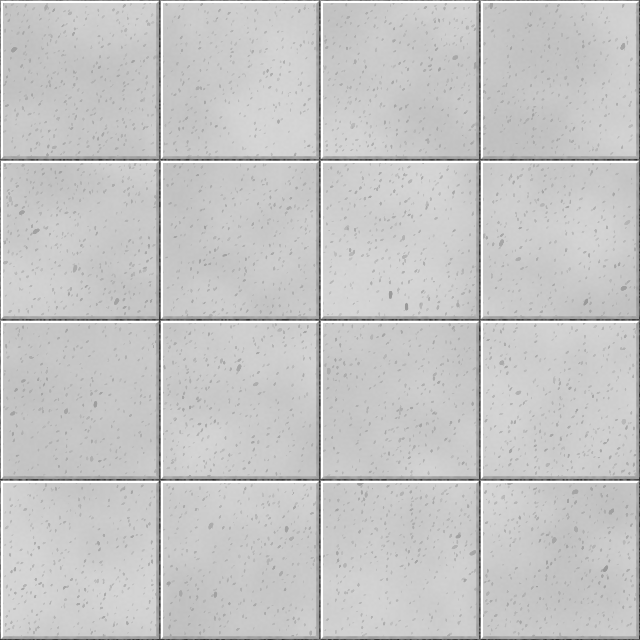
This texture is drawn by a Shadertoy shader. Its source:

```glsl
// Four by four pale grey stone tiles with bevelled edges, dark joints and scattered pits.

const float TILES = 4.0;
const float JOINT_LIT = 0.004;    // joint half on the lit side, in tiles
const float JOINT_SHADE = 0.007;  // joint half on the shaded side
const float LIT_EDGE = 0.019;
const float SHADE_EDGE = 0.023;

const vec3 STONE_DARK = vec3(0.755);
const vec3 STONE_LIGHT = vec3(0.835);
const vec3 PIT = vec3(0.54);
const vec3 HIGHLIGHT = vec3(1.0);
const vec3 SHADOW = vec3(0.64);
const vec3 JOINT_DARK = vec3(0.16);
const vec3 JOINT_LIGHT = vec3(0.46);

float hash(vec2 p) {
    return fract(sin(dot(p, vec2(127.1, 311.7))) * 43758.5453);
}

vec2 hash2(vec2 p) {
    return vec2(hash(p), hash(p + vec2(37.2, 11.9)));
}

float noise(vec2 p) {
    vec2 i = floor(p);
    vec2 f = fract(p);
    f = f * f * (3.0 - 2.0 * f);
    float low = mix(hash(i), hash(i + vec2(1, 0)), f.x);
    float high = mix(hash(i + vec2(0, 1)), hash(i + vec2(1, 1)), f.x);
    return mix(low, high, f.y);
}

float fbm(vec2 p) {
    float sum = 0.0;
    float weight = 0.57;
    for (int i = 0; i < 3; i++) {
        sum += weight * noise(p);
        p = p * 2.1 + 7.3;
        weight *= 0.5;
    }
    return sum;
}

// Coverage by ragged, slanted pits, one at most per grid cell
float pits(vec2 p, float density, float radius, float blur, float seed) {
    vec2 home = floor(p);
    float ragged = 0.7 * (noise(p * 0.9 / radius + seed) - 0.5);
    float cover = 0.0;
    for (int y = -1; y <= 1; y++) {
        for (int x = -1; x <= 1; x++) {
            vec2 cell = home + vec2(x, y);
            vec2 pick = hash2(cell + seed);
            vec2 form = hash2(cell + seed + 53.7);
            vec2 d = p - cell - hash2(cell + seed + 19.1);
            float angle = 0.5 + 1.4 * (form.x - 0.5);
            float s = sin(angle);
            float c = cos(angle);
            d = vec2(c * d.x - s * d.y, s * d.x + c * d.y);
            float size = radius * mix(0.5, 1.0, form.y);
            float dist = (length(d / vec2(0.65, 1.15)) / size - 1.0 + ragged) * size;
            float shape = 1.0 - smoothstep(-blur, blur, dist);
            float strength = mix(0.3, 0.85, pick.y * form.y);
            cover = max(cover, shape * strength * step(pick.x, density));
        }
    }
    return cover;
}

// One inside the given distance from an edge, zero beyond it
float band(float dist, float width, float blur) {
    return 1.0 - smoothstep(width - blur, width + blur, dist);
}

// Cloudy stone with fine and coarse pits
vec3 stone(vec2 p, vec2 tile, float pixel) {
    vec2 q = p + hash2(tile) * 40.0;
    vec3 color = mix(STONE_DARK, STONE_LIGHT, smoothstep(0.1, 0.9, fbm(q * 1.7)));
    color += 0.012 * (noise(q * 60.0) - 0.5);
    float cluster = noise(q * 3.0 + 5.0);
    float fine = pits(q * 26.0, 0.25 + 0.5 * cluster, 0.28, 26.0 * pixel * 0.6, 3.0);
    float coarse = pits(q * 9.0, 0.03 + 0.22 * cluster, 0.18, 9.0 * pixel * 0.6, 71.0);
    return mix(color, PIT, max(fine * 0.75, coarse));
}

void mainImage(out vec4 fragColor, in vec2 fragCoord) {
    vec2 p = fragCoord / iResolution.xy * TILES;
    float pixel = TILES / iResolution.y;
    float blur = 0.5 * pixel;
    vec2 tile = floor(p);
    vec2 f = fract(p);

    // Light falls from the upper left
    float litDist = min(f.x, 1.0 - f.y);
    float shadeDist = min(1.0 - f.x, f.y);

    vec3 color = stone(p, tile, pixel);

    // Bevels, mitred where the two sides meet
    color = mix(color, HIGHLIGHT, band(litDist, LIT_EDGE, blur));
    float mitre = smoothstep(-blur, blur, litDist - shadeDist);
    vec3 shadow = SHADOW + 0.08 * (noise(p * 45.0) - 0.5);
    color = mix(color, shadow, band(shadeDist, SHADE_EDGE, blur) * mitre);

    // Rough dark joint
    float joint = max(band(litDist, JOINT_LIT, blur), band(shadeDist, JOINT_SHADE, blur));
    color = mix(color, mix(JOINT_DARK, JOINT_LIGHT, noise(p * 90.0)), joint);

    fragColor = vec4(color, 1.0);
}
```
